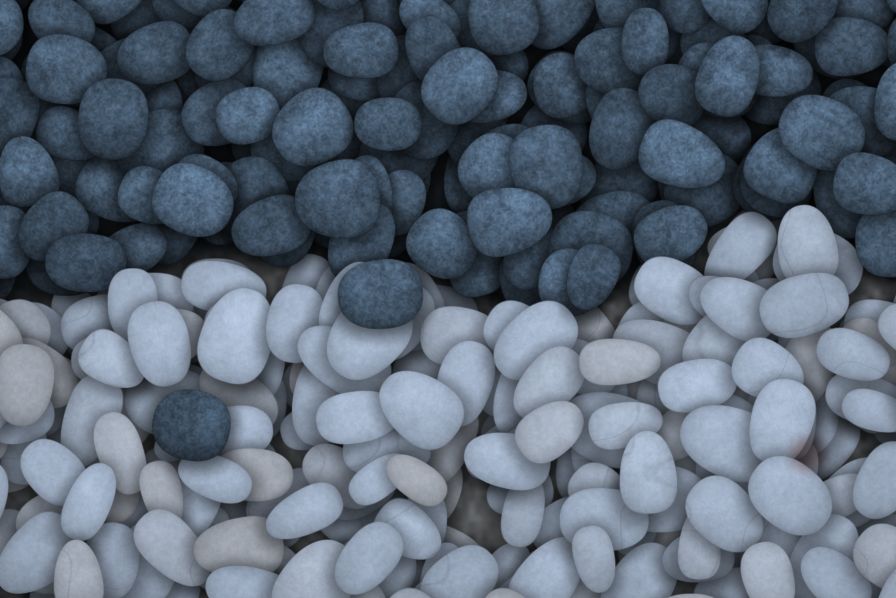
Reproduce this texture procedurally as a WebGL 1 fragment shader.

```glsl
precision highp float;
uniform vec2 u_resolution;

const float CELL = 0.118;          // lattice spacing, in canvas heights
const float JITTER = 0.58;
const float DROP_RATE = 0.20;      // share of upper stones left out
const float SHADOW_REACH = 0.030;
const float ROUNDNESS = 2.3;       // superellipse power, 2 is an ellipse
const vec3 GAP_DARK = vec3(0.10, 0.122, 0.145);
const vec3 GAP_PALE = vec3(0.36, 0.37, 0.38);
const vec3 SLATE = vec3(0.288, 0.368, 0.450);
const vec3 CHALK = vec3(0.648, 0.712, 0.800);
const vec3 CHALK_WARM = vec3(0.650, 0.675, 0.715);
const vec3 RUST = vec3(0.50, 0.36, 0.36);
const vec2 RUST_SPOT = vec2(1.35, 0.24);

vec3 hash3(vec2 p) {
  vec3 q = fract(p.xyx * vec3(0.1031, 0.1030, 0.0973));
  q += dot(q, q.yxz + 33.33);
  return fract((q.xxy + q.yzz) * q.zyx);
}

float noise(vec2 p) {
  vec2 i = floor(p), f = fract(p);
  f = f * f * (3.0 - 2.0 * f);
  float low = mix(hash3(i).x, hash3(i + vec2(1.0, 0.0)).x, f.x);
  float high = mix(hash3(i + vec2(0.0, 1.0)).x, hash3(i + 1.0).x, f.x);
  return mix(low, high, f.y);
}

mat2 rotation(float a) {
  float c = cos(a), s = sin(a);
  return mat2(c, -s, s, c);
}

float bump(float x, float center, float width) {
  float t = (x - center) / width;
  return exp(-t * t);
}

// Height of the border between the pale and the dark stones
float border(float x) {
  return 0.475 + 0.10 * bump(x, 0.42, 0.28) + 0.04 * bump(x, 0.74, 0.09)
    + 0.175 * bump(x, 1.30, 0.21);
}

// Paints one egg-shaped stone and its contact shadow over the color below
void paintStone(inout vec3 color, vec2 p, vec2 center, vec2 radii, float angle,
                vec3 rnd, float dark, float level) {
  vec2 offset = p - center;
  vec2 turned = rotation(angle) * offset;
  vec2 q = turned / radii;
  q.y *= 1.0 + (rnd.x - 0.5) * 0.36 * clamp(q.x, -1.3, 1.3);
  q.x += (rnd.y - 0.5) * 0.24 * min(q.y * q.y, 1.5);
  vec2 powers = pow(abs(q), vec2(ROUNDNESS));
  float k = pow(powers.x + powers.y, 1.0 / ROUNDNESS);
  float dist = k * (k - 1.0) / max(length(q / radii), 0.001);

  float shadow = smoothstep(-0.012, SHADOW_REACH, dist + offset.y * 0.08);
  color *= mix(mix(0.60, 0.46, dark), 1.0, shadow);
  float pixel = 1.0 / u_resolution.y;
  if (dist > pixel) return;

  // Surface: mottling, grain and thin veins
  vec2 local = turned + rnd.xy * 7.0;
  float mottle = noise(local * 30.0) - 0.5;
  float grain = noise(local * 120.0) + noise(local * 290.0) - 1.0;
  float vein = 1.0 - smoothstep(0.0, 0.025, abs(noise(local * 13.0 + 5.0) - 0.5));
  vec3 pale = mix(CHALK, CHALK_WARM, smoothstep(0.45, 1.0, rnd.z));
  vec3 albedo = mix(pale, SLATE, dark);
  albedo *= 1.0 + (rnd.y - 0.5) * mix(0.10, 0.34, dark);
  albedo *= 1.0 + mottle * mix(0.08, 0.26, dark) + grain * mix(0.05, 0.25, dark);
  albedo *= 1.0 - vein * step(0.7, rnd.x) * 0.07;
  float rust = (1.0 - dark) * (1.0 - smoothstep(0.01, 0.045, length(p - RUST_SPOT)));
  albedo = mix(albedo, RUST, rust * 0.5);

  // Soft light from overhead, a little stronger from above
  float dome = sqrt(max(1.0 - k * k, 0.0));
  float light = mix(mix(0.72, 0.50, dark), 1.0, pow(dome, 0.65));
  light += mix(0.07, 0.19, dark) * offset.y / radii.x;
  light *= mix(mix(0.88, 0.82, dark), 1.0, level);
  color = mix(color, albedo * light, 1.0 - smoothstep(-pixel, pixel, dist));
}

// One layer of scattered stones; lower rows lie over higher ones
void paintLayer(inout vec3 color, vec2 p, float layer) {
  float tilt = (layer - 1.5) * 0.21;
  vec2 shift = vec2(0.37, 0.61) * layer + 20.0;
  vec2 cell = floor(rotation(tilt) * p / CELL + shift);
  for (int j = 0; j < 5; j++) {
    for (int i = 0; i < 3; i++) {
      vec2 id = cell + vec2(float(i) - 1.0, 2.0 - float(j));
      vec3 place = hash3(id + layer * 47.0);
      vec3 form = hash3(id + layer * 47.0 + 113.0);
      if (layer > 0.5 && place.z < DROP_RATE) continue;
      vec2 node = id + 0.5 + (place.xy - 0.5) * JITTER - shift;
      vec2 center = rotation(-tilt) * node * CELL;
      float edge = border(center.x);
      float dark = step(edge, center.y);
      float size = mix(mix(0.056, 0.084, form.x), mix(0.054, 0.074, form.x), dark);
      float aspect = mix(mix(0.54, 0.78, form.y), mix(0.70, 0.94, form.y), dark);
      // Keep each stone on its own side of the border
      float room = size * mix(0.75, 0.70, dark);
      center.y = mix(min(center.y, edge - room), max(center.y, edge + room), dark);
      float angle = 0.6 + (form.z - 0.5) * 2.8;
      vec3 rnd = hash3(id + layer * 47.0 + 271.0);
      paintStone(color, p, center, size * vec2(1.0, aspect), angle, rnd, dark, layer / 3.0);
    }
  }
}

void main() {
  vec2 p = gl_FragCoord.xy / u_resolution.y;
  float depth = smoothstep(-0.03, 0.03, p.y - border(p.x));
  vec3 color = mix(GAP_PALE, GAP_DARK, depth) * (0.8 + 0.4 * noise(p * 90.0));
  for (int n = 0; n < 4; n++) paintLayer(color, p, float(n));
  // Two dark strays among the pale stones
  paintStone(color, p, vec2(0.636, 0.508), vec2(0.071, 0.058), 0.1, vec3(0.4, 0.45, 0.2), 1.0, 1.0);
  paintStone(color, p, vec2(0.320, 0.289), vec2(0.065, 0.059), -0.2, vec3(0.6, 0.2, 0.5), 1.0, 1.0);
  // Corner falloff
  vec2 v = gl_FragCoord.xy / u_resolution - 0.5;
  gl_FragColor = vec4(color * (1.03 - 0.24 * dot(v, v)), 1.0);
}
```
